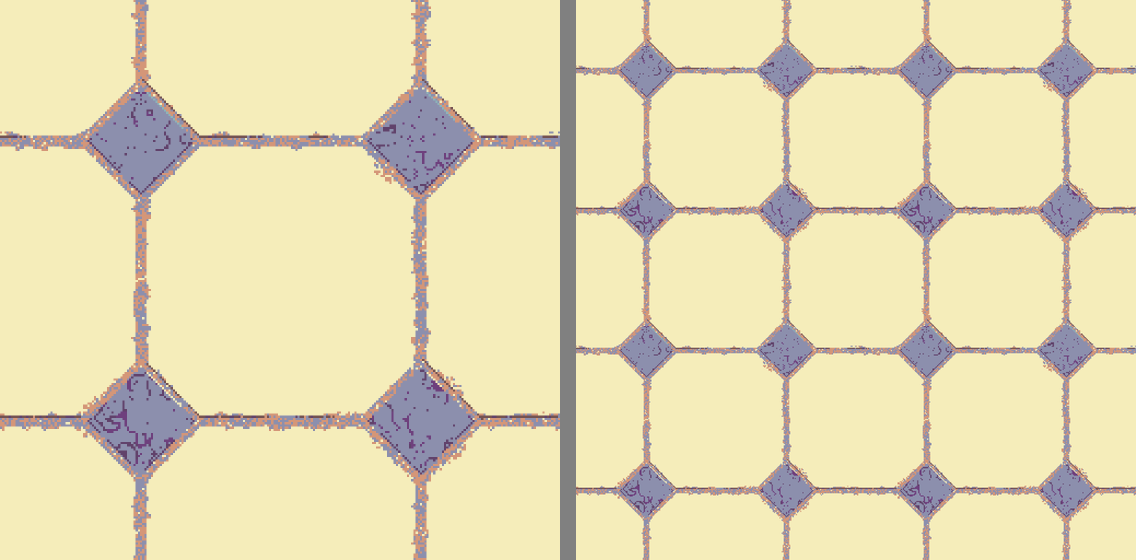
Left, the tile; right, the same tile 2 across and 2 down.
Reproduce this pattern procedurally as a Shadertoy shader.

```glsl
// Cream octagon tiles: worn grout lines joining slate diamonds, two by two.
// Drawn on a coarse texel lattice with Manhattan distances; wrapping value
// noise and a sine-free hash add ragged edges, grit and flecks.

const float GRID = 256.0;         // texels across the canvas
const float REPEATS = 2.0;        // tiles across and down
const float CELL = GRID / REPEATS;
const vec2  CENTRE = vec2(64.0, 63.0);
const float LINE_HALF = 2.0;      // texels either side of the middle one
const float DIAMOND = 29.0;       // outer radius in texels
const float INNER = 24.0;         // radius of the slate face
const float VEIN_WIDTH = 0.036;
const int   SAMPLES = 2;          // antialiasing samples per axis

const vec3 CREAM  = vec3(0.96, 0.93, 0.73);
const vec3 SLATE  = vec3(0.55, 0.56, 0.68);
const vec3 PEACH  = vec3(0.83, 0.59, 0.47);
const vec3 PLUM   = vec3(0.38, 0.26, 0.42);
const vec3 VIOLET = vec3(0.43, 0.25, 0.49);
const vec3 BROWN  = vec3(0.45, 0.32, 0.32);
const vec3 TEAL   = vec3(0.55, 0.71, 0.73);

float hash(vec2 p, float seed) {
    vec3 q = fract(vec3(p.xyx + seed * 17.3) * 0.1031);
    q += dot(q, q.yzx + 33.33);
    return fract((q.x + q.y) * q.z);
}

// Value noise; size must divide GRID so that it wraps
float wrapNoise(vec2 t, float size, float seed) {
    float period = GRID / size;
    vec2 p = t / size, i = floor(p), f = fract(p);
    f = f * f * (3.0 - 2.0 * f);
    vec2 a = mod(i, period), b = mod(i + 1.0, period);
    return mix(mix(hash(a, seed), hash(vec2(b.x, a.y), seed), f.x),
               mix(hash(vec2(a.x, b.y), seed), hash(b, seed), f.x), f.y);
}

// Slate face with broken veins, specks and a shadow on its lower edges
vec3 faceColour(vec2 t, vec2 d, float r) {
    float field = mix(wrapNoise(t, 8.0, 1.0), wrapNoise(t, 4.0, 2.0), 0.45);
    bool vein = abs(field - 0.5) < VEIN_WIDTH && wrapNoise(t, 16.0, 3.0) > 0.42;
    bool speck = hash(t, 4.0) < 0.025;
    bool shadow = r > INNER - 0.5 && d.y < 2.0 && wrapNoise(t, 4.0, 5.0) > 0.3;
    vec3 ink = wrapNoise(t, 8.0, 6.0) > 0.5 ? VIOLET : PLUM;
    if (shadow) return PLUM;
    return vein || speck ? ink : SLATE;
}

// Slate sprinkled with clustered peach grains and a few bare chips
vec3 gritColour(vec2 t, float amount) {
    float grain = hash(t, 7.0);
    if (grain > 0.965) return CREAM;
    float cluster = wrapNoise(t, 8.0, 8.0) - 0.5;
    return grain < amount + 0.6 * cluster ? PEACH : SLATE;
}

// Gritty frame with a dark upper right edge and a short glint
vec3 rimColour(vec2 t, vec2 d, float r, vec2 id) {
    bool upperRight = d.x > 0.0 && d.y > 0.0;
    float glintEnd = 9.0 + 12.0 * hash(id, 9.0);
    if (upperRight && r < INNER + 1.5 && d.x > 2.0 && d.x < glintEnd)
        return mix(CREAM, TEAL, id.y);
    if (upperRight && r > DIAMOND - 0.5 && wrapNoise(t, 4.0, 10.0) > 0.35)
        return BROWN;
    float middle = 1.0 - smoothstep(1.0, 2.6, abs(r - 27.0));
    return gritColour(t, mix(0.2, 0.58, middle));
}

vec3 texelColour(vec2 t) {
    vec2 id = floor(t / CELL);
    vec2 d = mod(t, CELL) - CENTRE;
    vec2 a = abs(d);
    float r = a.x + a.y;

    if (r <= INNER) return faceColour(t, d, r);
    if (r <= DIAMOND) return rimColour(t, d, r, id);

    // Ragged growth past the clean edges
    float wear = wrapNoise(t, 4.0, 11.0);
    float loose = hash(t, 12.0);
    float bump = step(0.62, wear) + step(0.72, wear) * step(0.6, loose);
    float across = min(a.x, a.y);

    // Dark stretches along the upper side of the horizontal lines
    bool ledge = d.y == LINE_HALF && a.x > LINE_HALF;
    if (ledge && wrapNoise(t, 16.0, 13.0) > 0.52 && loose > 0.12)
        return loose > 0.35 ? BROWN : PLUM;
    if (across <= LINE_HALF) return gritColour(t, 0.42);
    if (across <= LINE_HALF + bump) return gritColour(t, 0.5);

    // Grains spilled beside some diamond edges
    float spill = 5.0 * smoothstep(0.5, 0.9, wrapNoise(t, 16.0, 14.0));
    if (r <= DIAMOND + bump * 0.6 + spill && loose > 0.45)
        return gritColour(t, 0.65);
    return CREAM;
}

void mainImage(out vec4 fragColor, in vec2 fragCoord) {
    vec3 sum = vec3(0.0);
    for (int j = 0; j < SAMPLES; j++)
    for (int i = 0; i < SAMPLES; i++) {
        vec2 offset = (vec2(i, j) + 0.5) / float(SAMPLES) - 0.5;
        vec2 uv = (fragCoord + offset) / iResolution.xy;
        sum += texelColour(mod(floor(uv * GRID), GRID));
    }
    fragColor = vec4(sum / float(SAMPLES * SAMPLES), 1.0);
}
```
